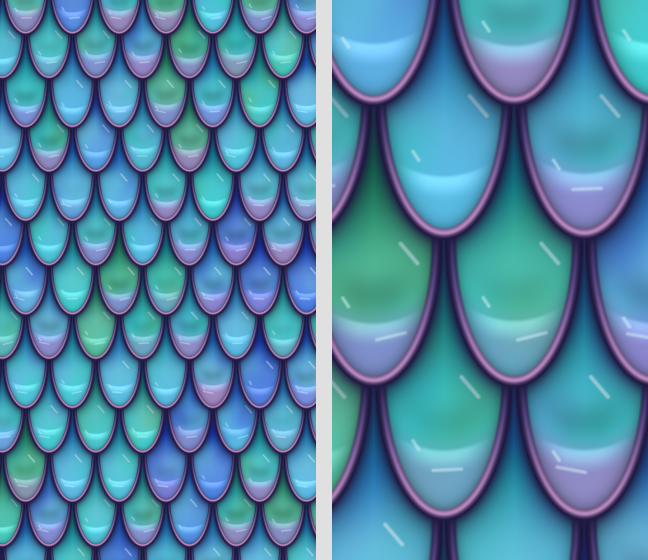
Left: the whole. Right: its middle third, enlarged.
Reproduce this pattern procedurally as a Shadertoy shader.

```glsl
// Overlapping iridescent scales in staggered rows, each upper row covering the next.
// Every scale is a half ellipse with straight sides; its distance drives rim and shadow,
// while hashes and layered sines vary the enamel colour, tip tint and glints.

const float COLUMNS = 6.75;                  // scales across the canvas width
const vec2 HALF_SIZE = vec2(0.49, 1.05);     // half width, height of the rounded end
const vec3 NAVY = vec3(0.12, 0.10, 0.26);

float hash(vec2 p, float seed) {
    vec3 q = fract(vec3(p.xyx + seed * 7.31) * vec3(0.1031, 0.1030, 0.0973));
    q += dot(q, q.yzx + 33.33);
    return fract((q.x + q.y) * q.z);
}

// Approximate signed distance; p.y is the height above the tip.
float scaleDistance(vec2 p) {
    if (p.y > HALF_SIZE.y) return abs(p.x) - HALF_SIZE.x;
    vec2 q = (p - vec2(0.0, HALF_SIZE.y)) / HALF_SIZE + vec2(1e-4, 0.0);
    float k = length(q);
    return k * (k - 1.0) / length(q / HALF_SIZE);
}

float segmentDistance(vec2 p, vec2 a, vec2 b) {
    vec2 d = b - a;
    return length(p - a - d * clamp(dot(p - a, d) / dot(d, d), 0.0, 1.0));
}

float tipHeight(float row) {
    return row + 0.27 - 0.05 * mod(row, 2.0);
}

// Green, cyan, sky, blue as t goes from 0 to 1.
vec3 enamel(float t) {
    vec3 c = mix(vec3(0.32, 0.76, 0.60), vec3(0.25, 0.81, 0.82), smoothstep(0.0, 0.33, t));
    c = mix(c, vec3(0.36, 0.74, 0.91), smoothstep(0.33, 0.66, t));
    return mix(c, vec3(0.29, 0.49, 0.90), smoothstep(0.66, 1.0, t));
}

float glint(vec2 p, vec2 centre, vec2 reach, float width, float blur) {
    float d = segmentDistance(p, centre - reach, centre + reach);
    return smoothstep(width + blur, width - blur, d);
}

vec3 scaleBody(vec2 p, vec2 id, float altitude, float blur) {
    float seed = hash(id, 1.0);
    float drift = 0.17 * sin(id.x * 0.9 - id.y * 0.45 - 0.8) + 0.06 * altitude;
    float hue = clamp(0.42 + drift + 0.85 * (hash(id, 2.0) - 0.5), 0.0, 1.0);

    // Flowing colour inside the enamel
    float flow = sin(p.x * 5.0 + seed * 6.3 + 1.4 * sin(p.y * 3.5 + seed * 11.0));
    flow += 0.5 * sin(p.y * 7.0 - p.x * 6.0 + seed * 17.0);
    vec3 base = enamel(clamp(hue + 0.07 * flow, 0.0, 1.0));
    vec3 deep = base * base * vec3(0.65, 0.88, 0.98);
    vec3 col = mix(base, deep, smoothstep(0.75, 1.75, p.y + 0.06 * flow));

    // Milky middle, then a lilac or pink tip
    float milk = 0.28 * hash(id, 3.0) * smoothstep(0.75, 0.0, length(p - vec2(0.0, 0.8)));
    col = mix(col, vec3(0.68, 0.85, 0.92), milk);
    float tinted = smoothstep(0.62, 0.25, hash(id, 4.0) - 0.2 * altitude);
    vec3 tint = mix(vec3(0.50, 0.54, 0.90), vec3(0.70, 0.48, 0.72), hash(id, 5.0));
    float bowl = p.y - 0.40 - 0.10 * seed - 0.9 * p.x * p.x;
    col = mix(col, tint, 0.8 * tinted * smoothstep(0.18, -0.18, bowl));

    // Reflected crescent and darker fold above it
    float fade = smoothstep(0.40, 0.08, abs(p.x));
    float crescent = smoothstep(-0.16, 0.0, bowl) * smoothstep(0.04, 0.0, bowl);
    col += 0.16 * fade * crescent;
    float fold = bowl - 0.22;
    col *= 1.0 - 0.20 * tinted * fade * exp(-fold * fold * 45.0);

    // Small wet highlights
    float side = hash(id, 6.0) - 0.5;
    float shine = 0.65 * step(0.35, hash(id, 7.0))
        * glint(p, vec2(0.17 + 0.2 * side, 0.95), vec2(-0.06, 0.07), 0.014, blur);
    shine += 0.5 * step(0.3, seed)
        * glint(p, vec2(0.3 * side, 0.36), vec2(0.10, 0.06 * side), 0.012, blur);
    shine += 0.55 * glint(p, vec2(-0.20, 0.52 + 0.2 * side), vec2(0.02, -0.03), 0.012, blur);
    return mix(col, vec3(0.86, 0.97, 1.0), min(shine, 1.0));
}

// Dark outline, bevelled mauve band, then a thin groove around the body.
vec3 addRim(vec3 body, float inset, float height) {
    float nearTip = smoothstep(1.0, 0.0, height);
    vec3 band = mix(vec3(0.27, 0.22, 0.46), vec3(0.66, 0.49, 0.70), nearTip);
    float ridge = exp(-pow((inset - 0.047) / 0.018, 2.0));
    band *= 0.72 + 0.38 * ridge;
    body *= 1.0 - 0.32 * exp(-max(inset - 0.075, 0.0) / 0.05);
    vec3 col = mix(band, body, smoothstep(0.060, 0.090, inset));
    return mix(NAVY, col, smoothstep(0.0, 0.042, inset));
}

void mainImage(out vec4 fragColor, in vec2 fragCoord) {
    vec2 uv = fragCoord / iResolution.x * COLUMNS;
    float blur = max(COLUMNS / iResolution.x, 0.012);
    float altitude = fragCoord.y / iResolution.y;
    float topRow = floor(uv.y - 0.2) + 1.0;
    float gap = 10.0;                        // distance to the covering scales
    vec3 col = NAVY;

    // Search downward for the first row that covers this point
    for (int i = 0; i < 4; i++) {
        float row = topRow - float(i);
        float x = uv.x - 0.047 - 0.5 * mod(row, 2.0);
        float column = floor(x + 0.5);
        vec2 p = vec2(x - column, uv.y - tipHeight(row));
        float d = scaleDistance(p);
        if (d < 0.0) {
            col = addRim(scaleBody(p, vec2(column, row), altitude, blur), -d, p.y);
            break;
        }
        gap = min(gap, d);
    }

    // Contact shadow plus a softer one around it
    col *= 1.0 - 0.28 * exp(-gap / 0.20);
    col = mix(col, NAVY, 0.95 * exp(-gap / 0.055));
    fragColor = vec4(col, 1.0);
}
```
